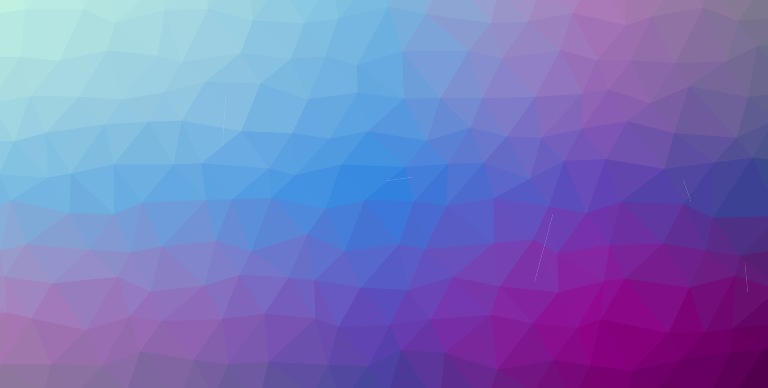
Reproduce this background procedurally as a Shadertoy shader.

```glsl
// Low-poly triangle mesh shaded by one colour ramp running both across and down.

// Colour ramp, from the top left to the bottom right
const vec3 MINT    = vec3(0.755, 0.945, 0.885);
const vec3 SKY     = vec3(0.570, 0.775, 0.880);
const vec3 BLUE    = vec3(0.175, 0.515, 0.885);
const vec3 PURPLE  = vec3(0.460, 0.270, 0.710);
const vec3 MAGENTA = vec3(0.585, 0.000, 0.540);
const vec3 PLUM    = vec3(0.120, 0.000, 0.130);

// Ramp speed across and down, past the middle of the canvas
const vec2 LATE_SPEED = vec2(0.88, 0.74);

// Mesh, in units of the canvas height
const vec2  CELL   = vec2(0.114, 0.0985);
const vec2  ORIGIN = vec2(0.040, 0.0725);
const vec2  JITTER = vec2(0.64, 0.60);
const float SHADE_VARIATION = 0.010;

// Pale hairline gaps between facets: start xy, end xy
const int   SEAM_COUNT = 5;
const float SEAM_HALF_WIDTH = 0.0007;
const float SEAM_STRENGTH = 0.28;
const vec3  SEAM_COLOR = vec3(0.80, 0.84, 0.92);
const vec4  SEAMS[SEAM_COUNT] = vec4[SEAM_COUNT](
    vec4(0.997, 0.534, 1.065, 0.544),
    vec4(1.425, 0.448, 1.378, 0.275),
    vec4(1.762, 0.534, 1.780, 0.482),
    vec4(1.920, 0.321, 1.927, 0.249),
    vec4(0.583, 0.762, 0.573, 0.624));

float hash(vec2 p) {
    return fract(sin(dot(p, vec2(127.1, 311.7))) * 43758.5);
}

// Piecewise linear ramp; the stop between blue and magenta is half a step away
vec3 ramp(float t) {
    t = clamp(t, 0.0, 1.0) * 4.0;
    vec3 color = mix(MINT, SKY, min(t, 1.0));
    color = mix(color, BLUE, clamp(t - 1.0, 0.0, 1.0));
    color = mix(color, PURPLE, clamp(2.0 * t - 4.0, 0.0, 1.0));
    color = mix(color, MAGENTA, clamp(2.0 * t - 5.0, 0.0, 1.0));
    return mix(color, PLUM, clamp(t - 3.0, 0.0, 1.0));
}

// Average of the ramp across and the ramp down; uv runs from the top left
vec3 meshColor(vec2 uv) {
    vec2 late = max(uv - 0.5, 0.0);
    vec2 t = min(uv, 0.5) + late * LATE_SPEED;
    return 0.5 * (ramp(t.x) + ramp(t.y));
}

// Jittered lattice point; odd rows are shifted by half a cell
vec2 meshVertex(vec2 id) {
    vec2 offset = JITTER * (vec2(hash(id), hash(id + 57.3)) - 0.5);
    offset.x += 0.5 * mod(id.y, 2.0);
    return ORIGIN + CELL * (id + offset);
}

// Signed distance to the line a-b, positive on its left
float edgeDistance(vec2 p, vec2 a, vec2 b) {
    vec2 dir = normalize(b - a);
    return dir.x * (p.y - a.y) - dir.y * (p.x - a.x);
}

float segmentDistance(vec2 p, vec2 a, vec2 b) {
    vec2 ab = b - a;
    return length(p - a - ab * clamp(dot(p - a, ab) / dot(ab, ab), 0.0, 1.0));
}

// Flat facet colour, weighted by its smooth coverage in alpha
vec4 facet(vec2 p, vec2 a, vec2 b, vec2 c, float aspect, float pixel) {
    float inside = min(edgeDistance(p, a, b),
                   min(edgeDistance(p, b, c), edgeDistance(p, c, a)));
    float coverage = smoothstep(-0.6 * pixel, 0.6 * pixel, inside);
    vec2 center = (a + b + c) / 3.0;
    vec3 color = meshColor(vec2(center.x / aspect, 1.0 - center.y));
    color += SHADE_VARIATION * (hash(floor(center * 500.0)) - 0.5);
    return vec4(color, 1.0) * coverage;
}

void mainImage(out vec4 fragColor, in vec2 fragCoord) {
    float pixel = 1.0 / iResolution.y;
    float aspect = iResolution.x * pixel;
    vec2 p = fragCoord * pixel;
    vec2 home = floor((p - ORIGIN) / CELL);

    // Gather the facets of the nearby cells
    vec4 sum = vec4(0.0);
    for (int j = -1; j <= 1; j++) {
        for (int i = -2; i <= 1; i++) {
            vec2 id = home + vec2(i, j);
            vec2 a = meshVertex(id);
            vec2 b = meshVertex(id + vec2(1.0, 0.0));
            vec2 c = meshVertex(id + vec2(0.0, 1.0));
            vec2 d = meshVertex(id + vec2(1.0, 1.0));
            bool evenRow = mod(id.y, 2.0) < 0.5;
            sum += facet(p, a, b, evenRow ? c : d, aspect, pixel);
            sum += facet(p, evenRow ? b : a, d, c, aspect, pixel);
        }
    }
    vec3 color = sum.rgb / max(sum.a, 0.001);

    // Hairline seams
    for (int i = 0; i < SEAM_COUNT; i++) {
        float gap = segmentDistance(p, SEAMS[i].xy, SEAMS[i].zw) - SEAM_HALF_WIDTH;
        float line = 1.0 - smoothstep(-0.5 * pixel, 0.5 * pixel, gap);
        color = mix(color, SEAM_COLOR, SEAM_STRENGTH * line);
    }
    fragColor = vec4(clamp(color, 0.0, 1.0), 1.0);
}
```
